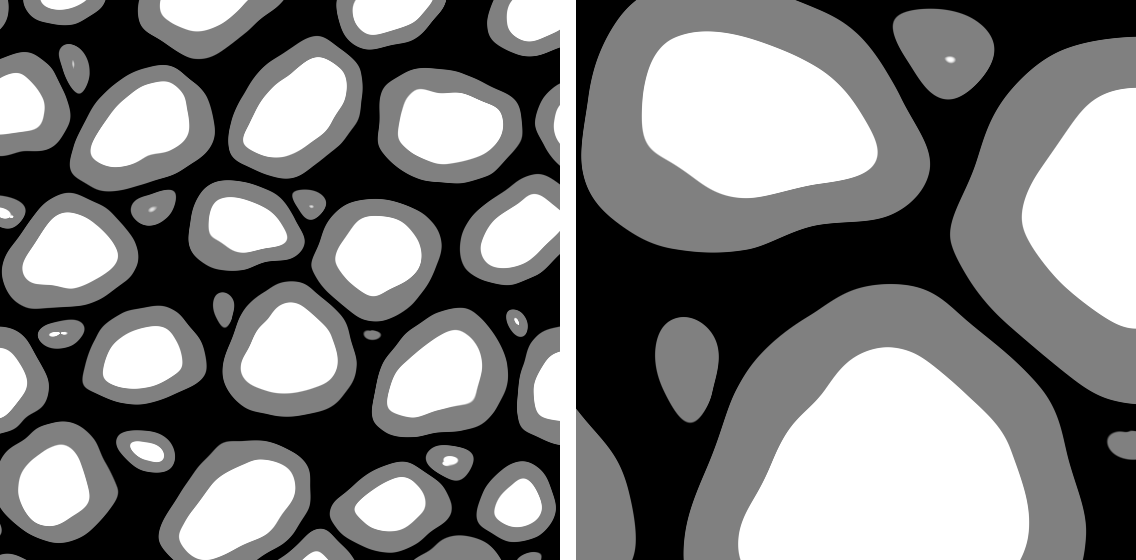
Left, the full canvas; right, a detail of the centre.
Give the GLSL for this pattern, as a WebGL 2 fragment shader.

```glsl
#version 300 es
precision highp float;
// Draws packed nerve fibres in cross-section: white cores, grey sheaths, black gaps.

uniform vec2 u_resolution;
out vec4 fragColor;

const vec2 SPACING = vec2(0.27, 0.225);

struct Fibre {
    vec2 center;
    float radius;
    float weight;   // claim on space in the power diagram
    float angle;
    float stretch;
};

vec3 hash3(vec2 p) {
    vec3 q = fract(p.xyx * vec3(0.1031, 0.1030, 0.0973));
    q += dot(q, q.yxz + 33.33);
    return fract((q.xxy + q.yzz) * q.zyx);
}

vec2 noise2(vec2 p) {
    vec2 i = floor(p), f = fract(p);
    f = f * f * (3.0 - 2.0 * f);
    vec2 low = mix(hash3(i).xy, hash3(i + vec2(1, 0)).xy, f.x);
    vec2 high = mix(hash3(i + vec2(0, 1)).xy, hash3(i + vec2(1, 1)).xy, f.x);
    return mix(low, high, f.y);
}

// Jittered brick lattice
vec2 latticePoint(vec2 cell) {
    vec2 jitter = 0.36 * (hash3(cell + 57.0).xy - 0.5);
    return SPACING * (cell + 0.5 + vec2(0.5 * mod(cell.y, 2.0), 0.0) + jitter);
}

// Large fibres sit on the lattice, small ones in some of the gaps between three
Fibre makeFibre(vec2 cell, bool small) {
    vec3 h = hash3(cell + (small ? 211.0 : 113.0));
    vec3 g = hash3(cell + (small ? 307.0 : 401.0));
    vec2 center = latticePoint(cell);
    if (!small) {
        float radius = mix(0.088, 0.136, sqrt(h.x));
        return Fibre(center, radius, radius * radius,
                     0.4 + 1.3 * (h.y - 0.5), mix(1.03, 1.3, h.z));
    }
    vec2 above = cell + vec2(mod(cell.y, 2.0), 1.0);
    center = (center + latticePoint(cell + vec2(1, 0)) + latticePoint(above)) / 3.0;
    float radius = g.x < 0.6 ? mix(0.034, 0.054, h.x) : 0.0;
    return Fibre(center, radius, radius * radius + 0.003,
                 3.14 * h.y, mix(1.1, 1.4, h.z));
}

float power(vec2 p, Fibre f) {
    vec2 v = p - f.center;
    return dot(v, v) - f.weight;
}

// Approximate depth inside the fibre's ellipse
float ellipseDepth(vec2 p, Fibre f) {
    vec2 v = p - f.center, dir = vec2(cos(f.angle), sin(f.angle));
    vec2 axes = f.radius * vec2(f.stretch, 1.0 / f.stretch);
    vec2 q = vec2(dot(v, dir), dot(v, vec2(-dir.y, dir.x))) / axes;
    float len = length(q) + 1e-4;
    return (1.0 - len) * len / (length(q / axes) + 1e-4);
}

void main() {
    vec2 uv = gl_FragCoord.xy / u_resolution.y;

    // Bend space so outlines become lumpy
    vec2 p = uv + 0.034 * (noise2(uv * 8.0) - 0.5)
                + 0.009 * (noise2(uv * 23.0 + 40.0) - 0.5);
    vec2 home = floor(p / SPACING);

    // Find the fibre that owns this point
    Fibre owner = makeFibre(home, false);
    float best = 1e9;
    for (int k = 0; k < 50; k++) {
        vec2 cell = home + vec2(k % 5, (k / 5) % 5) - 2.0;
        Fibre f = makeFibre(cell, k >= 25);
        float w = power(p, f);
        if (f.radius > 0.0 && w < best) {
            best = w;
            owner = f;
        }
    }

    // Soft minimum of the ellipse and the borders with all neighbours
    const float SOFTNESS = 0.010;
    float total = exp(-ellipseDepth(p, owner) / SOFTNESS);
    for (int k = 0; k < 50; k++) {
        vec2 cell = home + vec2(k % 5, (k / 5) % 5) - 2.0;
        Fibre f = makeFibre(cell, k >= 25);
        float apart = distance(f.center, owner.center);
        if (f.radius > 0.0 && apart > 1e-4) {
            float border = (power(p, f) - best) / (2.0 * apart);
            total += exp(-border / SOFTNESS);
        }
    }
    float depth = -SOFTNESS * log(total) - 0.006;

    // Sheath thickness grows with the fibre and wavers along it
    float sheath = (0.010 + 0.2 * owner.radius) * (0.8 + 0.4 * noise2(uv * 15.0 + 9.0).x);
    float edge = 0.6 / u_resolution.y;
    float shade = 0.5 * smoothstep(-edge, edge, depth)
                + 0.5 * smoothstep(-edge, edge, depth - sheath);
    fragColor = vec4(vec3(shade), 1.0);
}
```
